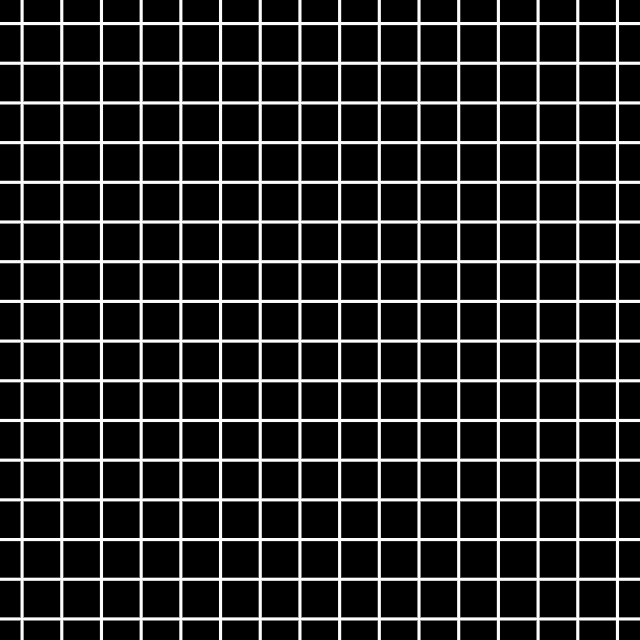
A Shadertoy shader for this pattern:

```glsl
// Distance from each coordinate to the nearest line centre on its axis
vec2 gridDistance(vec2 p, float spacing) {
    return abs(fract(p / spacing + 0.5) - 0.5) * spacing;
}

void mainImage(out vec4 fragColor, in vec2 fragCoord) {
    float pixel = 1.0 / iResolution.y;
    vec2 uv = fragCoord * pixel;

    // Square grid, shifted so that partial cells show at the borders
    vec2 lineDistance = gridDistance(uv - vec2(0.0345, 0.0329), 0.06202);

    // Pixel coverage of the lines, with edges one pixel soft
    vec2 coverage = clamp((0.00245 - lineDistance) / pixel + 0.5, 0.0, 1.0);
    float ink = max(coverage.x, coverage.y);

    fragColor = vec4(mix(vec3(0.0), vec3(0.99), ink), 1.0);
}
```
